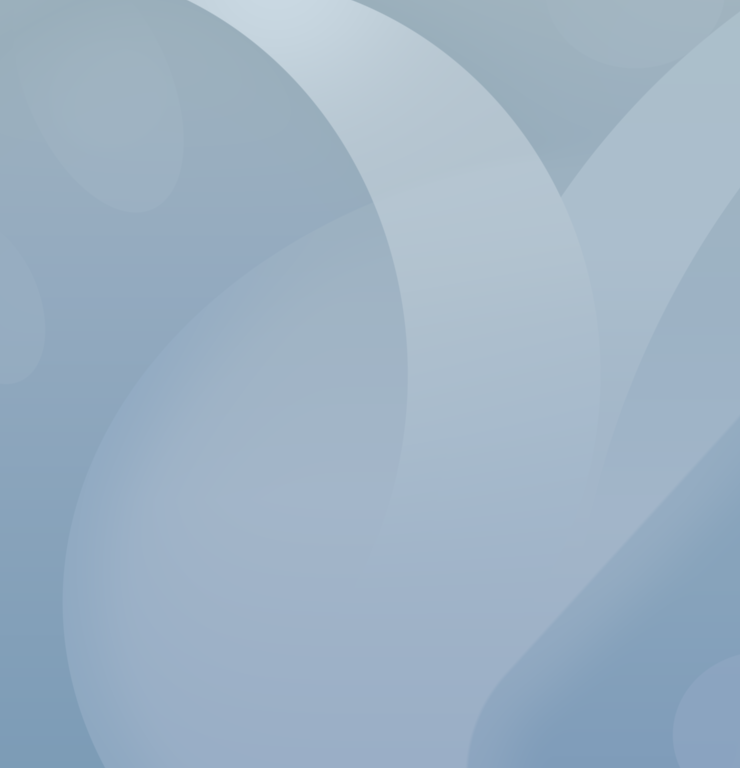
This background is drawn by a WebGL 1 fragment shader. Its source:

```glsl
precision highp float;
// Soft blue-grey backdrop of sweeping translucent ribbons, a large disc and faint ovals.

uniform vec2 u_resolution;

// Approximate signed distance to an ellipse rotated by angle.
float ellipse(vec2 p, vec2 center, vec2 radii, float angle) {
  float c = cos(angle), s = sin(angle);
  vec2 d = p - center;
  vec2 q = vec2(c * d.x + s * d.y, c * d.y - s * d.x);
  float k = length(q / radii);
  return k * (k - 1.0) / max(length(q / (radii * radii)), 0.001);
}

float circle(vec2 p, vec2 center, float radius) {
  return length(p - center) - radius;
}

float capsule(vec2 p, vec2 a, vec2 b, float radius) {
  vec2 d = b - a;
  float t = clamp(dot(p - a, d) / dot(d, d), 0.0, 1.0);
  return length(p - a - d * t) - radius;
}

// Coverage of a shape with an edge of the given softness.
float fill(float dist, float soft) {
  return 1.0 - smoothstep(-soft, soft, dist);
}

// Vertical gradient: low at y = 0, mid at y = midY, high at y = 1.
vec3 ramp(float y, float midY, vec3 low, vec3 mid, vec3 high) {
  vec3 lower = mix(low, mid, clamp(y / midY, 0.0, 1.0));
  return mix(lower, high, clamp((y - midY) / (1.0 - midY), 0.0, 1.0));
}

float glow(vec2 p, vec2 center, float size) {
  vec2 d = (p - center) / size;
  return exp(-dot(d, d));
}

// Faint oval that dissolves toward its upper left.
float oval(vec2 p, vec2 center, vec2 radii, float angle, float soft) {
  float fade = smoothstep(-1.4, 0.6, dot(p - center, vec2(0.6, -0.8)) / radii.x);
  return fade * fill(ellipse(p, center, radii, angle), soft);
}

void main() {
  vec2 p = gl_FragCoord.xy / u_resolution.y;
  float soft = 1.0 / u_resolution.y;
  float high = smoothstep(0.5, 0.9, p.y);
  vec3 mist = vec3(0.69, 0.76, 0.81);
  vec3 shade = vec3(0.585, 0.672, 0.722);

  // Backdrop
  vec3 color = ramp(p.y, 0.65, vec3(0.487, 0.61, 0.714),
                    vec3(0.58, 0.668, 0.75), vec3(0.63, 0.705, 0.75));

  // Faint ovals
  float tilt = -1.16;
  color = mix(color, mist, 0.18 * oval(p, vec2(0.128, 0.889), vec2(0.176, 0.094), tilt, soft));
  color = mix(color, mist, 0.07 * fill(circle(p, vec2(0.139, 0.876), 0.072), 0.01));
  color = mix(color, mist, 0.16 * oval(p, vec2(-0.02, 0.609), vec2(0.115, 0.07), tilt, soft));
  color = mix(color, mist, 0.20 * oval(p, vec2(0.827, 1.013), vec2(0.117, 0.102), 0.0, soft));

  // Distances to the ribbon edges
  float inner = ellipse(p, vec2(0.047, 0.512), vec2(0.484, 0.534), 0.0);
  float outer = ellipse(p, vec2(0.283, 0.512), vec2(0.499, 0.521), 0.0);

  // Shadows along the main ribbon
  color = mix(color, shade, 0.5 * high * exp(-abs(inner) / 0.05));
  color = mix(color, shade, 0.6 * high * exp(-abs(outer) / 0.07));

  // Large disc, bluer and thinner toward its left rim
  float disc = ellipse(p, vec2(0.823, 0.234), vec2(0.742, 0.573), 0.06);
  vec3 discColor = ramp(p.y, 0.35, vec3(0.602, 0.682, 0.775),
                        vec3(0.64, 0.713, 0.788), vec3(0.605, 0.69, 0.738));
  vec3 rimColor = vec3(0.58, 0.677, 0.773);
  float rim = exp(min(disc, 0.0) / 0.1) * (1.0 - smoothstep(0.15, 0.45, p.x));
  float discMask = fill(disc, soft + 0.03 * smoothstep(0.55, 0.8, p.x));
  discMask *= mix(0.72, 1.0, smoothstep(0.0, 0.1, -disc));
  color = mix(color, mix(discColor, rimColor, rim), discMask);

  // Right ribbon and the hollow beneath it
  float rightFade = smoothstep(0.25, 0.72, p.y);
  vec3 rightColor = ramp(p.y, 0.65, vec3(0.62, 0.705, 0.79),
                         vec3(0.672, 0.745, 0.804), vec3(0.672, 0.748, 0.793));
  color = mix(color, rightColor, rightFade * fill(circle(p, vec2(1.564, 0.173), 1.01), soft));
  float hollow = circle(p, vec2(1.904, 0.068), 1.165);
  vec3 hollowColor = ramp(p.y, 0.5, vec3(0.585, 0.68, 0.785),
                          vec3(0.612, 0.697, 0.773), vec3(0.62, 0.70, 0.745));
  color = mix(color, hollowColor, 0.95 * smoothstep(0.25, 0.6, p.y) * fill(hollow, soft));

  // Main ribbon: inside the outer arc, outside the inner arc
  float slant = p.y - 0.25 * (p.x - 0.6);
  vec3 ribbonColor = ramp(slant, 0.65, vec3(0.588, 0.68, 0.782),
                          vec3(0.692, 0.758, 0.808), vec3(0.718, 0.777, 0.816));
  ribbonColor += 0.075 * glow(p, vec2(0.36, 1.04), 0.17);
  float ribbon = fill(outer, soft) * (1.0 - fill(inner, soft));
  color = mix(color, ribbonColor, ribbon * smoothstep(0.17, 0.46, p.y));

  // Thin veil where the disc crosses the main ribbon
  color += 0.008 * ribbon * fill(disc, 0.01) * smoothstep(0.55, 0.75, p.y);

  // Dark sweep at lower right, lighter along its upper rim
  float sweep = capsule(p, vec2(0.802, -0.009), vec2(1.413, 0.665), 0.194);
  vec3 sweepColor = ramp(p.y, 0.25, vec3(0.498, 0.612, 0.727),
                         vec3(0.53, 0.64, 0.735), vec3(0.545, 0.648, 0.74));
  float depth = mix(0.5, 1.0, smoothstep(0.0, 0.11, -sweep));
  color = mix(color, sweepColor, depth * fill(sweep, 0.003));

  // Corner oval
  float corner = ellipse(p, vec2(0.996, 0.043), vec2(0.12, 0.109), 0.0);
  color = mix(color, vec3(0.565, 0.655, 0.765), 0.65 * fill(corner, soft));

  gl_FragColor = vec4(color, 1.0);
}
```
